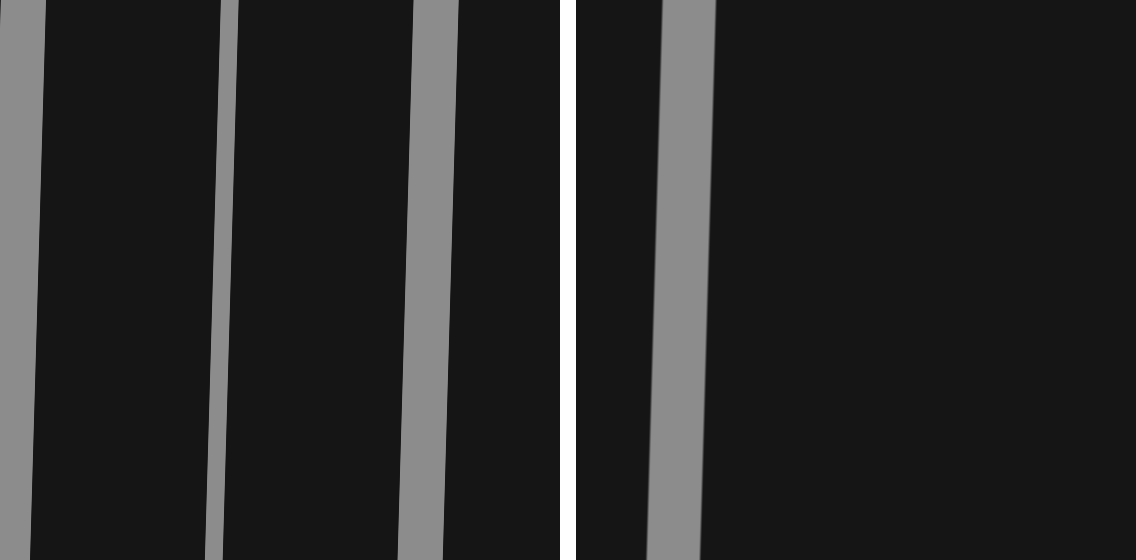
Left: the whole. Right: its middle third, enlarged.
This pattern is drawn by a three.js fragment shader. Its source:

```glsl
varying vec2 vUv;

#define SPACING 0.3685
#define FIRST_CENTER 0.0132
#define LEAN 0.0286
#define WIDE_WIDTH 0.0807
#define THIN_WIDTH 0.0318
#define EDGE_SOFTNESS 0.001
#define GROUND_COLOR vec3(0.082)
#define STRIPE_COLOR vec3(0.55)

// Coverage of leaning stripes that alternate between wide and thin
float stripeCoverage(vec2 p) {
  float along = (p.x - LEAN * p.y - FIRST_CENTER) / SPACING;
  float index = floor(along + 0.5);
  float centerDistance = abs(along - index) * SPACING;
  float width = mix(WIDE_WIDTH, THIN_WIDTH, mod(index, 2.0));
  float edge = centerDistance - 0.5 * width;
  return 1.0 - smoothstep(-EDGE_SOFTNESS, EDGE_SOFTNESS, edge);
}

void main() {
  vec3 color = mix(GROUND_COLOR, STRIPE_COLOR, stripeCoverage(vUv));
  gl_FragColor = vec4(color, 1.0);
}
```
